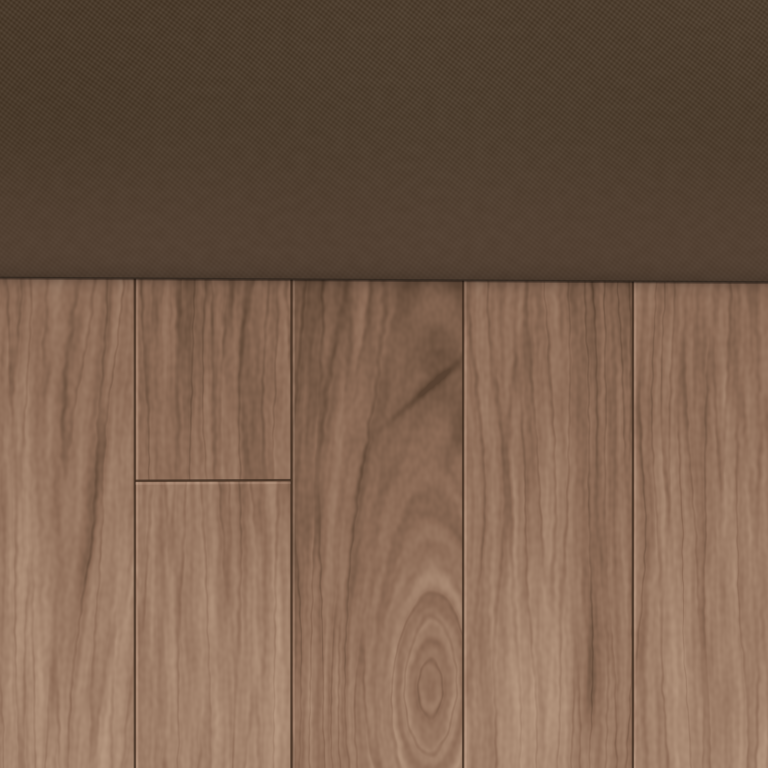
A WebGL 1 fragment shader for this texture:

```glsl
precision highp float;
// Woven brown cloth above a floor of vertical wooden planks.
// Plank grain is stretched gradient noise across a bent grain coordinate;
// one plank bends into arches around a knot. The cloth is crossed sine threads.

uniform vec2 u_resolution;

const vec4 SEAMS = vec4(0.1755, 0.3795, 0.603, 0.824); // plank borders, x
const float JOINT_Y = 0.374;          // butt joint in the second plank
const float CLOTH_LEFT = 0.638;       // cloth edge height at x = 0
const float CLOTH_SLOPE = -0.006;
const vec2 KNOT = vec2(0.560, 0.105);
const float THREADS = 135.0;
const vec3 CLOTH_TOP = vec3(0.300, 0.240, 0.180);
const vec3 CLOTH_LOW = vec3(0.330, 0.258, 0.203);
const vec3 WOOD_DARK = vec3(0.350, 0.260, 0.195);
const vec3 WOOD_MID = vec3(0.550, 0.420, 0.338);
const vec3 WOOD_LIGHT = vec3(0.700, 0.580, 0.488);
const vec3 SEAM_COLOR = vec3(0.240, 0.170, 0.120);

vec2 gradientAt(vec2 cell) {
  vec3 h = fract(cell.xyx * vec3(0.1031, 0.1030, 0.0973));
  h += dot(h, h.yzx + 33.33);
  float angle = 6.2832 * fract((h.x + h.y) * h.z);
  return vec2(cos(angle), sin(angle));
}

// Gradient noise, roughly -0.7 to 0.7
float noise(vec2 p) {
  vec2 i = floor(p), f = fract(p);
  vec2 u = f * f * f * (f * (f * 6.0 - 15.0) + 10.0);
  vec2 e = vec2(1.0, 0.0);
  float low = mix(dot(gradientAt(i), f), dot(gradientAt(i + e), f - e), u.x);
  float high = mix(dot(gradientAt(i + e.yx), f - e.yx),
                   dot(gradientAt(i + 1.0), f - 1.0), u.x);
  return mix(low, high, u.y);
}

float line(float d, float halfWidth, float px) {
  return 1.0 - smoothstep(halfWidth - 0.5 * px, halfWidth + px, abs(d));
}

// Soft elliptical or slanted stain
float stain(vec2 p, vec2 center, vec2 radius, float slant) {
  vec2 q = p - center;
  q.x -= slant * q.y;
  q /= radius;
  return exp(-dot(q, q));
}

// Coordinate that runs across the grain lines of the arched plank
float archCoord(vec2 p) {
  vec2 q = p - KNOT;
  float rise = q.y > 0.0 ? 0.5 * q.y / (1.0 + 2.5 * q.y) : 0.4 * q.y;
  float rings = length(vec2(q.x, rise));
  return mix(rings, 0.03 - q.x, 0.75 * smoothstep(0.09, 0.19, -q.x));
}

float grain(float across, float y, float seed) {
  vec2 s = vec2(seed * 17.3, seed * 9.1);
  float broad = noise(vec2(across * 24.0, y * 1.6) + s);
  float streak = noise(vec2(across * 75.0, y * 3.0) + s.yx);
  float fiber = noise(vec2(across * 170.0, y * 13.0) + s);
  float vein = noise(vec2(across * 42.0, y * 1.8) + s + 5.7);
  float darkVein = 1.0 - smoothstep(0.0, 0.10, abs(vein));
  return 0.22 * broad + 0.24 * streak + 0.15 * fiber - 0.15 * darkVein;
}

vec3 wood(vec2 p, float clothY, float px) {
  vec4 past = step(SEAMS, vec4(p.x));
  float plank = dot(past, vec4(1.0));
  float inSecond = past.x - past.y;
  float inArch = past.y - past.z;
  float inFourth = past.z - past.w;
  float below = inSecond * step(p.y, JOINT_Y);

  // Grain direction: gentle wander, or arches around the knot
  float wander = 0.012 * noise(vec2(p.x * 5.0, p.y * 4.0) + plank * 7.0)
               + 0.0025 * noise(p * vec2(40.0, 48.0));
  float lean = 0.07 * (1.0 - past.x) * smoothstep(0.03, 0.15, p.x) * p.y;
  float across = mix(p.x - lean, archCoord(p), inArch) + wander;
  float tone = mix(0.80, 0.50, smoothstep(0.0, clothY, p.y));
  tone += grain(across, p.y, plank + 5.0 * below + 1.0);
  tone += 0.09 * noise(p * vec2(150.0, 95.0));

  // Rings, plank tints and local stains
  tone -= inArch * 0.08 * sin(across * 330.0 + 3.0 * noise(p * 9.0))
        * (1.0 - smoothstep(0.06, 0.17, across));
  tone += 0.05 * (1.0 - past.x) - 0.07 * (inSecond - below) - 0.14 * inArch;
  tone -= inArch * 0.08 * (1.0 - smoothstep(0.38, 0.47, p.x));
  tone -= inFourth * 0.16 * smoothstep(0.72, 0.81, p.x);
  tone -= 0.20 * stain(p, vec2(0.125, 0.36), vec2(0.011, 0.17), 0.16);
  tone -= inArch * 0.30 * stain(p, vec2(0.562, 0.498), vec2(0.008, 0.045), 1.15);
  tone -= inArch * 0.22 * stain(p, vec2(0.593, 0.425), vec2(0.012, 0.035), 0.3);
  tone -= 0.32 * stain(p, vec2(0.770, 0.125), vec2(0.007, 0.065), 0.0);

  vec3 color = mix(WOOD_DARK, WOOD_MID, clamp(tone * 2.0, 0.0, 1.0));
  color = mix(color, WOOD_LIGHT, clamp(tone * 2.0 - 1.0, 0.0, 1.1));

  // Seams with a lit bevel on their right side
  vec4 gap = vec4(p.x) - SEAMS;
  float nearest = 1.0;
  for (int i = 0; i < 4; i++) {
    if (abs(gap[i]) < abs(nearest)) nearest = gap[i];
  }
  color += 0.07 * line(nearest - 0.0032, 0.0010, px);
  color = mix(color, SEAM_COLOR, 0.78 * line(nearest, 0.0011, px));
  float joint = p.y - JOINT_Y - 0.004 * (p.x - SEAMS.x);
  color += 0.06 * inSecond * line(joint + 0.0035, 0.0012, px);
  color = mix(color, SEAM_COLOR, 0.8 * inSecond * line(joint, 0.0012, px));

  // Contact shadow under the cloth
  return color * (1.0 - 0.22 * exp(-(clothY - p.y) / 0.008));
}

vec3 cloth(vec2 p, float clothY) {
  float height = (p.y - clothY) / (1.0 - clothY);
  vec2 q = p + 0.006 * vec2(noise(p * 4.0), noise(p * 4.0 + 8.0));
  vec2 thread = 6.2832 * THREADS * vec2(q.x + 0.18 * q.y, q.y - 0.12 * q.x);
  float weave = sin(thread.x) * sin(thread.y) + 0.35 * sin(thread.x + thread.y);
  float strength = mix(0.010, 0.030, smoothstep(0.0, 0.9, height));
  vec3 color = mix(CLOTH_LOW, CLOTH_TOP, smoothstep(0.05, 0.65, height));
  color += strength * weave + 0.012 * noise(p * vec2(60.0, 90.0));
  color += 0.012 * noise(p * 3.0) + 0.018 * (p.x - 0.5) * height;
  return color * (1.0 - 0.16 * exp(-(p.y - clothY) / 0.012));
}

void main() {
  vec2 p = gl_FragCoord.xy / u_resolution;
  float px = 1.0 / min(u_resolution.x, u_resolution.y);
  float clothY = CLOTH_LEFT + CLOTH_SLOPE * p.x;
  float cover = smoothstep(-px, px, p.y - clothY);
  vec3 color = mix(wood(p, max(clothY, p.y), px),
                   cloth(vec2(p.x, max(p.y, clothY)), clothY), cover);
  color *= 1.0 - 0.28 * line(p.y - clothY, 0.0015, px);
  gl_FragColor = vec4(clamp(color, 0.0, 1.0), 1.0);
}
```
